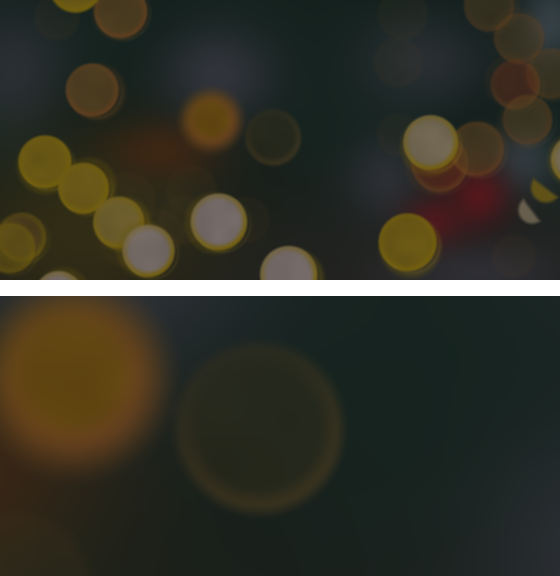
Top: the whole. Bottom: its middle third, enlarged.
This background is drawn by a Shadertoy shader. Its source:

```glsl
float hash(float n) {
    return fract(sin(n * 12.9898) * 43758.5453);
}

float hash2(vec2 p) {
    return fract(sin(dot(p, vec2(12.9898, 78.233))) * 43758.5453);
}

float valueNoise(vec2 p) {
    vec2 i = floor(p), f = fract(p);
    f = f * f * (3.0 - 2.0 * f);
    return mix(mix(hash2(i), hash2(i + vec2(1, 0)), f.x),
               mix(hash2(i + vec2(0, 1)), hash2(i + vec2(1, 1)), f.x), f.y);
}

// Wide, fully defocused patch of colour
vec3 haze(vec3 base, vec2 p, vec2 centre, vec2 size, vec3 tint, float strength) {
    vec2 q = (p - centre) / size;
    return mix(base, tint, strength * exp(-dot(q, q)));
}

// Lens disc: flat core, coloured rim, brighter towards the lower right
vec3 bokeh(vec3 base, vec2 p, vec2 centre, float radius, vec3 core, vec3 rim,
           float opacity, float soft) {
    vec2 q = p - centre;
    float d = length(q) - radius;
    float fill = 1.0 - smoothstep(-soft, soft, d);
    float side = 0.5 + 0.5 * dot(q / max(length(q), 0.001), vec2(0.5, -0.86));
    float edge = smoothstep(-0.022 - soft, -soft * 0.5, d);
    vec3 tint = core * (0.94 + 0.1 * valueNoise(q * 18.0 + centre * 9.0));
    tint = mix(tint, rim, edge * (0.35 + 0.6 * side));
    return mix(base, tint, fill * opacity);
}

// Thin displaced reflection of a disc outline
vec3 ghostRing(vec3 base, vec2 p, vec2 centre, float radius, vec3 tint, float strength) {
    vec2 q = p - centre;
    float d = (length(q) - radius) / 0.006;
    float side = smoothstep(-0.6, 1.0, dot(q / radius, vec2(0.5, -0.86)));
    return base + tint * strength * side * exp(-d * d);
}

// Row of lights running between two points
vec3 strand(vec3 base, vec2 p, vec2 a, vec2 b, int count, float radius,
            vec3 coreA, vec3 coreB, vec3 rim, float opacity, float seed) {
    for (int i = 0; i < count; i++) {
        float t = float(i) / float(max(count - 1, 1));
        float id = seed + float(i) * 3.7;
        vec2 jitter = vec2(hash(id), hash(id + 1.3)) - 0.5;
        vec2 centre = mix(a, b, t) + jitter * 0.025;
        float r = radius * (0.96 + 0.08 * hash(id + 2.1));
        base = bokeh(base, p, centre + jitter * 0.04, r * 1.08, rim * 0.8, rim, opacity * 0.28, 0.012);
        base = bokeh(base, p, centre, r, mix(coreA, coreB, t * t * t), rim, opacity, 0.007);
        base = ghostRing(base, p, centre + vec2(0.012, -0.006), r, rim, opacity * 0.12);
    }
    return base;
}

// Small cut-off glint
vec3 shard(vec3 base, vec2 p, vec2 centre, float radius, vec2 cut, vec3 tint) {
    vec2 q = p - centre;
    float d = max(length(q) - radius, dot(q, cut));
    return mix(base, tint, 0.85 * (1.0 - smoothstep(-0.012, 0.008, d)));
}

vec3 backdrop(vec2 p) {
    vec3 lavender = vec3(0.22, 0.22, 0.26);
    vec3 blueGrey = vec3(0.23, 0.27, 0.30);
    vec3 crimson = vec3(0.35, 0.09, 0.11);
    vec3 col = mix(vec3(0.125, 0.13, 0.12), vec3(0.075, 0.125, 0.11), smoothstep(0.0, 0.6, p.y));
    col *= 0.88 + 0.24 * valueNoise(p * 3.5);
    col = haze(col, p, vec2(0.30, 0.18), vec2(0.45, 0.34), vec3(0.22, 0.19, 0.07), 0.75);
    col = haze(col, p, vec2(0.04, 0.76), vec2(0.20, 0.22), lavender, 0.60);
    col = haze(col, p, vec2(0.78, 0.73), vec2(0.20, 0.17), lavender, 0.80);
    col = haze(col, p, vec2(1.52, 0.78), vec2(0.24, 0.17), lavender, 0.55);
    col = haze(col, p, vec2(1.38, 0.36), vec2(0.14, 0.15), lavender, 0.60);
    col = haze(col, p, vec2(1.72, 0.02), vec2(0.30, 0.12), lavender, 0.60);
    col = haze(col, p, vec2(1.97, 0.92), vec2(0.11, 0.15), blueGrey, 0.85);
    col = haze(col, p, vec2(1.87, 0.43), vec2(0.12, 0.12), blueGrey, 0.70);
    col = haze(col, p, vec2(0.58, 0.46), vec2(0.20, 0.11), vec3(0.27, 0.15, 0.07), 0.80);
    col = haze(col, p, vec2(1.71, 0.30), vec2(0.11, 0.11), crimson, 0.90);
    return haze(col, p, vec2(1.55, 0.21), vec2(0.11, 0.09), crimson, 0.75);
}

void mainImage(out vec4 fragColor, in vec2 fragCoord) {
    vec2 p = fragCoord / iResolution.y;
    vec3 pale = vec3(0.46, 0.42, 0.41);
    vec3 cream = vec3(0.45, 0.41, 0.33);
    vec3 gold = vec3(0.42, 0.35, 0.08);
    vec3 rim = vec3(0.46, 0.38, 0.05);
    vec3 amber = vec3(0.34, 0.26, 0.13);
    vec3 copper = vec3(0.44, 0.27, 0.12);
    vec3 ember = vec3(0.38, 0.16, 0.10);
    vec3 col = backdrop(p);

    // Faint scattered reflections
    for (int i = 0; i < 12; i++) {
        float id = float(i) * 5.3 + 2.0;
        vec2 centre = vec2(2.0 * hash(id), hash(id + 1.7));
        col = bokeh(col, p, centre, 0.075 + 0.03 * hash(id + 2.9), amber, copper, 0.10, 0.010);
    }

    // Dim warm lights
    col = bokeh(col, p, vec2(0.755, 0.57), 0.10, vec3(0.41, 0.29, 0.06), copper, 0.90, 0.035);
    col = bokeh(col, p, vec2(0.975, 0.51), 0.10, vec3(0.18, 0.17, 0.10), amber, 0.45, 0.010);
    col = strand(col, p, vec2(0.43, 0.96), vec2(0.317, 0.683), 2, 0.095, amber, amber, copper, 0.75, 3.0);
    col = strand(col, p, vec2(1.74, 0.97), vec2(1.97, 0.74), 3, 0.09, amber, amber, copper, 0.38, 11.0);
    col = strand(col, p, vec2(1.85, 0.69), vec2(1.89, 0.58), 2, 0.09, ember, amber, copper, 0.45, 19.0);
    col = strand(col, p, vec2(1.58, 0.42), vec2(1.70, 0.47), 2, 0.10, ember, amber, copper, 0.55, 23.0);
    col = strand(col, p, vec2(0.08, 0.16), vec2(0.04, 0.11), 2, 0.09, amber, gold, rim, 0.55, 31.0);

    // Bright garland lights
    col = strand(col, p, vec2(0.16, 0.43), vec2(0.54, 0.10), 4, 0.094, gold, pale, rim, 0.94, 41.0);
    col = strand(col, p, vec2(0.79, 0.21), vec2(1.02, 0.03), 2, 0.10, pale, pale, rim, 0.97, 53.0);
    col = strand(col, p, vec2(1.45, 0.145), vec2(1.54, 0.50), 2, 0.10, gold, cream, rim, 0.95, 61.0);
    col = strand(col, p, vec2(0.20, -0.06), vec2(2.06, 0.43), 2, 0.09, pale, cream, rim, 0.95, 71.0);
    col = bokeh(col, p, vec2(0.27, 1.05), 0.095, gold, rim, 0.95, 0.008);

    // Broken glints at the right
    col = shard(col, p, vec2(1.95, 0.33), 0.055, vec2(0.6, 0.8), gold);
    col = shard(col, p, vec2(1.90, 0.25), 0.050, vec2(0.8, 0.6), cream);
    fragColor = vec4(col, 1.0);
}
```
